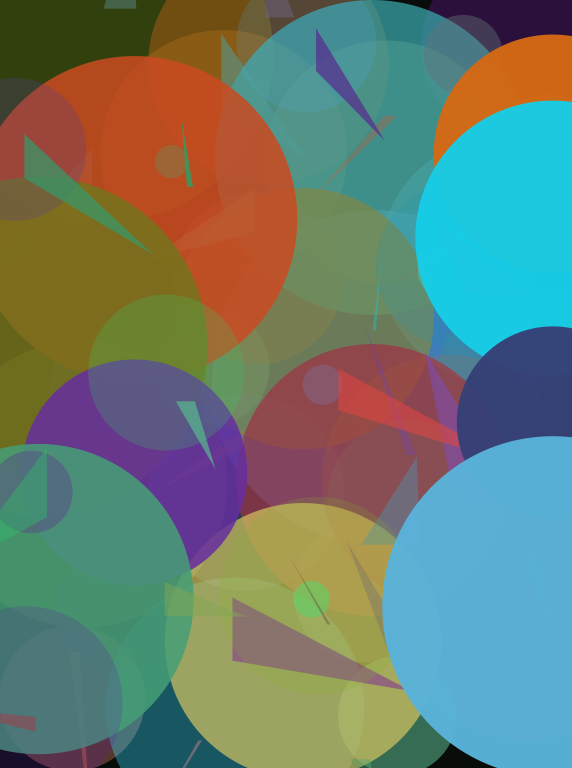
Reproduce this background procedurally as a Shadertoy shader.

```glsl
const vec3 BASE = vec3(0.03, 0.05, 0.04);
const int BACK_DISCS = 22;
const int BACK_SHARDS = 24;
const int VEILS = 7;
const int FRONT_SHARDS = 13;
const int SMALL_DISCS = 6;

// Scatter inks
const vec3 INKS[6] = vec3[6](
    vec3(0.22, 0.70, 0.82), vec3(0.58, 0.58, 0.22), vec3(0.28, 0.72, 0.48),
    vec3(0.76, 0.34, 0.20), vec3(0.46, 0.39, 0.41), vec3(0.46, 0.22, 0.58));

// Disc columns from bottom to top: colour, radius
const vec4 LEFT[4] = vec4[4](
    vec4(0.27, 0.62, 0.46, 0.202), vec4(0.40, 0.18, 0.62, 0.147),
    vec4(0.46, 0.45, 0.11, 0.220), vec4(0.79, 0.29, 0.13, 0.212));
const vec4 CENTRE[4] = vec4[4](
    vec4(0.82, 0.76, 0.38, 0.180), vec4(0.62, 0.20, 0.27, 0.177),
    vec4(0.50, 0.53, 0.27, 0.170), vec4(0.22, 0.66, 0.68, 0.205));
const vec4 RIGHT[4] = vec4[4](
    vec4(0.35, 0.70, 0.85, 0.222), vec4(0.21, 0.25, 0.46, 0.125),
    vec4(0.09, 0.80, 0.90, 0.179), vec4(0.83, 0.41, 0.08, 0.155));

// Integer hash giving three values in 0..1
vec3 hash3(int index, int seed) {
    uvec3 v = uvec3(index, seed, index + seed * 7) * 1664525u + 1013904223u;
    for (int k = 0; k < 2; k++) {
        v.x += v.y * v.z;
        v.y += v.z * v.x;
        v.z += v.x * v.y;
        v ^= v >> 16u;
    }
    return vec3(v & 65535u) / 65535.0;
}

// Even but irregular placement
vec2 scatter(int index, int seed) {
    vec2 start = hash3(seed, 91).xy;
    return fract(start + float(index) * vec2(0.7549, 0.5698));
}

vec3 pickInk(int index, int seed) {
    vec3 h = hash3(index, seed);
    vec3 ink = INKS[min(int(h.x * 6.0), 5)];
    return clamp(ink + 0.28 * (hash3(index, seed + 50) - 0.5), 0.0, 1.0);
}

float discDist(vec2 p, vec2 centre, float radius) {
    return length(p - centre) - radius;
}

float triangleDist(vec2 p, vec2 a, vec2 b, vec2 c) {
    vec2 e0 = b - a, e1 = c - b, e2 = a - c;
    vec2 v0 = p - a, v1 = p - b, v2 = p - c;
    vec2 q0 = v0 - e0 * clamp(dot(v0, e0) / dot(e0, e0), 0.0, 1.0);
    vec2 q1 = v1 - e1 * clamp(dot(v1, e1) / dot(e1, e1), 0.0, 1.0);
    vec2 q2 = v2 - e2 * clamp(dot(v2, e2) / dot(e2, e2), 0.0, 1.0);
    float turn = sign(e0.x * e2.y - e0.y * e2.x);
    vec2 d = min(min(vec2(dot(q0, q0), turn * (v0.x * e0.y - v0.y * e0.x)),
                     vec2(dot(q1, q1), turn * (v1.x * e1.y - v1.y * e1.x))),
                     vec2(dot(q2, q2), turn * (v2.x * e2.y - v2.y * e2.x)));
    return -sqrt(d.x) * sign(d.y);
}

void paint(inout vec3 colour, vec3 ink, float opacity, float dist) {
    float coverage = clamp(0.5 - dist * iResolution.y, 0.0, 1.0);
    colour = mix(colour, ink, opacity * coverage);
}

// Slender triangles with one level or upright edge
void paintShards(inout vec3 colour, vec2 p, vec2 area, int count, int seed, float opacity) {
    for (int i = 0; i < count; i++) {
        vec3 h = hash3(i, seed), g = hash3(i, seed + 1);
        vec2 a = scatter(i, seed) * area;
        vec2 edge = vec2(mix(0.004, 0.10, h.x * h.x), 0.0);
        vec2 tip = vec2(0.20 * (h.y - 0.5), mix(0.08, 0.25, h.z) * sign(g.x - 0.4));
        if (g.y > 0.72) { edge = edge.yx; tip = tip.yx; }
        float strength = opacity * mix(0.45, 1.0, g.z);
        paint(colour, pickInk(i, seed + 2), strength, triangleDist(p, a, a + edge, a + tip));
    }
}

void paintDiscs(inout vec3 colour, vec2 p, vec2 area, int count, int seed, vec2 radii, float opacity) {
    for (int i = 0; i < count; i++) {
        vec3 h = hash3(i, seed);
        float dist = discDist(p, scatter(i, seed) * area, mix(radii.x, radii.y, h.x));
        paint(colour, pickInk(i, seed + 2), opacity * mix(0.5, 1.0, h.y), dist);
    }
}

void mainImage(out vec4 fragColor, in vec2 fragCoord) {
    vec2 p = fragCoord / iResolution.y;
    vec2 area = vec2(iResolution.x / iResolution.y, 1.0);
    vec3 colour = BASE;

    // Translucent ground
    paintDiscs(colour, p, area, BACK_DISCS, 11, vec2(0.07, 0.22), 0.65);
    for (int i = 3; i >= 0; i--) {
        vec2 centre = vec2(area.x * 0.53 + 0.09 * float(i % 2), 0.165 + 0.21 * float(i));
        paint(colour, CENTRE[i].rgb, 0.72, discDist(p, centre, CENTRE[i].a));
    }
    paintShards(colour, p, area, BACK_SHARDS, 23, 0.55);

    // Left column, lower discs in front
    for (int i = 3; i >= 0; i--) {
        vec2 centre = vec2(0.05 + 0.125 * float(i % 2), 0.22 + 0.165 * float(i));
        paint(colour, LEFT[i].rgb, 0.86, discDist(p, centre, LEFT[i].a));
    }
    paintDiscs(colour, p, area, VEILS, 37, vec2(0.09, 0.18), 0.28);
    paintDiscs(colour, p, area, SMALL_DISCS, 53, vec2(0.02, 0.055), 0.65);
    paintShards(colour, p, area, FRONT_SHARDS, 67, 0.85);

    // Right column, nearly opaque
    for (int i = 3; i >= 0; i--) {
        vec2 centre = vec2(area.x - 0.025, min(0.21 + 0.24 * float(i), 0.80));
        paint(colour, RIGHT[i].rgb, 0.97, discDist(p, centre, RIGHT[i].a));
    }
    fragColor = vec4(colour, 1.0);
}
```
